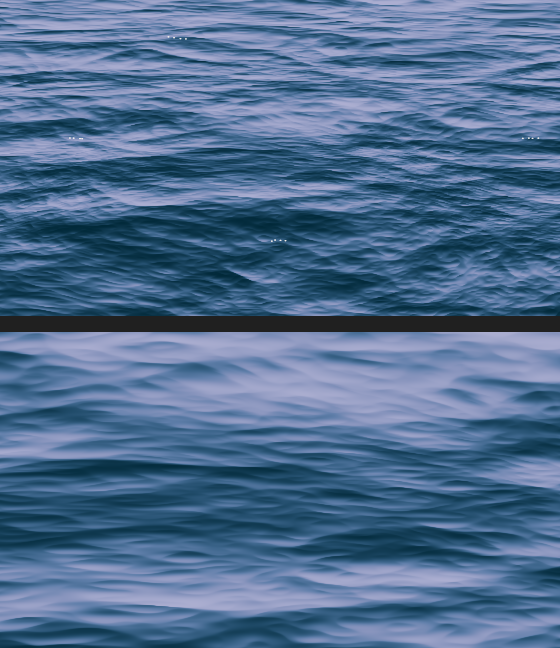
Top, the full canvas; bottom, a detail of the centre.
Give the GLSL for this texture, as a Shadertoy shader.

```glsl
// Open sea seen at a low angle: wind ripples with teal troughs and lilac sky sheen.

const float HORIZON = 1.6;      // height of the vanishing line, in canvas heights
const float DEPTH_SCALE = 3.5;  // foreshortening of the water plane
const int OCTAVES = 6;

float hash(vec2 p) {
    vec3 q = fract(p.xyx * vec3(0.1031, 0.1030, 0.0973));
    q += dot(q, q.yzx + 33.33);
    return fract((q.x + q.y) * q.z);
}

vec2 latticeGradient(vec2 cell) {
    float angle = 6.2832 * hash(cell);
    return vec2(cos(angle), sin(angle));
}

// Gradient noise: value in x, its analytic derivative in yz
vec3 gradientNoise(vec2 p) {
    vec2 i = floor(p), f = p - i;
    vec2 u = f * f * f * (f * (f * 6.0 - 15.0) + 10.0);
    vec2 du = 30.0 * f * f * (f * (f - 2.0) + 1.0);
    vec2 ga = latticeGradient(i);
    vec2 gb = latticeGradient(i + vec2(1, 0));
    vec2 gc = latticeGradient(i + vec2(0, 1));
    vec2 gd = latticeGradient(i + vec2(1, 1));
    float a = dot(ga, f);
    float b = dot(gb, f - vec2(1, 0));
    float c = dot(gc, f - vec2(0, 1));
    float d = dot(gd, f - vec2(1, 1));
    float k = a - b - c + d;
    float value = a + u.x * (b - a) + u.y * (c - a) + u.x * u.y * k;
    vec2 slope = ga + u.x * (gb - ga) + u.y * (gc - ga) + u.x * u.y * (ga - gb - gc + gd)
               + du * (u.yx * k + vec2(b, c) - a);
    return vec3(value, slope);
}

mat2 rotation(float angle) {
    float c = cos(angle), s = sin(angle);
    return mat2(c, s, -s, c);
}

// Tilt of sharp-crested waves away from the viewer; density is ground units per canvas height
float waveTilt(vec2 ground, float density) {
    float tilt = 0.0, frequency = 2.0, weight = 0.64;
    for (int i = 0; i < OCTAVES; i++) {
        float angle = 0.16 + 0.32 * sin(float(i) * 2.4);
        mat2 turn = rotation(angle);
        vec2 p = turn * ground * frequency + float(i) * vec2(17.3, 9.1);
        p.y += 0.22 * tilt;
        vec3 n = gradientNoise(p * vec2(0.8, 1.0));
        float crestSide = n.x / sqrt(n.x * n.x + 0.004);
        float fade = 1.0 - smoothstep(70.0, 170.0, frequency * density);
        tilt += weight * fade * crestSide * dot(n.yz * vec2(0.8, 1.0), turn * vec2(0, 1));
        frequency *= 1.8;
        weight *= 0.87;
    }
    return tilt;
}

// Ramp from shaded water to reflected sky
vec3 waterColor(float tone) {
    vec3 ramp[6] = vec3[6](
        vec3(0.04, 0.20, 0.28), vec3(0.13, 0.30, 0.42), vec3(0.24, 0.40, 0.55),
        vec3(0.38, 0.50, 0.67), vec3(0.53, 0.58, 0.74), vec3(0.64, 0.66, 0.80));
    float x = clamp(pow(tone, 1.12) * 6.0 - 0.5, -0.4, 5.3);
    int i = int(clamp(floor(x), 0.0, 4.0));
    return mix(ramp[i], ramp[i + 1], x - float(i));
}

// Rare short rows of sun sparkles, one possible row per cell
float sunGlints(vec2 uv, float cellSize, float rarity) {
    vec2 cell = floor(uv / cellSize);
    vec2 local = uv - (cell + 0.5) * cellSize;
    float present = step(rarity, hash(cell + 41.0));
    float light = 0.0;
    for (int i = 0; i < 4; i++) {
        vec2 jitter = vec2(hash(cell + float(i) * 3.7), hash(cell + float(i) * 5.3 + 8.0)) - 0.5;
        vec2 center = vec2((float(i) - 1.5) * 0.015, 0.0) + jitter * vec2(0.012, 0.007);
        float dist = length((local - center) * vec2(0.7, 1.0));
        light += 1.0 - smoothstep(0.0008, 0.0036, dist);
    }
    return present * min(light, 1.0);
}

void mainImage(out vec4 fragColor, in vec2 fragCoord) {
    vec2 uv = fragCoord / iResolution.y;

    // Project the canvas onto the water plane
    float depth = 1.0 / (HORIZON - uv.y);
    vec2 ground = vec2((uv.x - 0.9) * depth, DEPTH_SCALE * depth) + 20.0;
    float density = DEPTH_SCALE * depth * depth;

    // Bend the crests, then add up ripples, gusts and distance sheen
    vec2 bend = gradientNoise(ground * 1.3).yz;
    float gust = gradientNoise(ground * 0.9 + 5.0).x;
    float sheen = waveTilt(ground + 0.05 * bend, density);
    sheen += 0.5 * gust + 1.2 * (uv.y - 0.5);
    float tone = 1.0 / (1.0 + exp(-1.7 * sheen));

    vec3 color = waterColor(tone);
    color = mix(color, vec3(0.95, 0.93, 0.92), sunGlints(uv, 0.16, 0.94));
    fragColor = vec4(color, 1.0);
}
```
